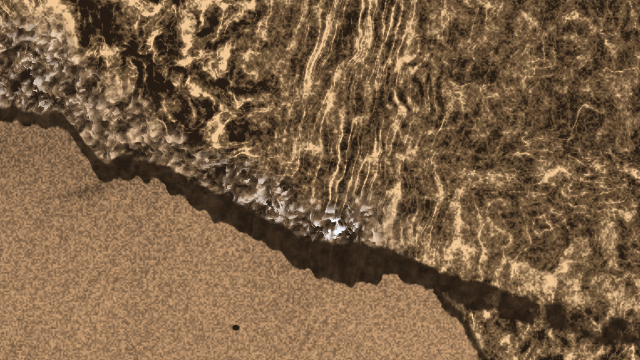
A WebGL 2 fragment shader for this texture:

```glsl
#version 300 es
precision highp float;
#define DEEP vec3(0.15, 0.11, 0.075)
#define AMBER vec3(0.44, 0.34, 0.23)
#define GLINT vec3(0.95, 0.79, 0.59)
#define SAND vec3(0.595, 0.465, 0.34)
#define FOAM vec3(0.86, 0.88, 0.93)
#define RIPPLE_CENTRE vec2(1.157, 0.745)
#define RIPPLE_FREQ 230.0
#define GRAIN_SCALE 215.0
#define STREAK_SCALE vec2(44.0, 8.0)
#define EDGE_SOFT 0.004
uniform vec2 u_resolution;
out vec4 fragColor;

float hash(vec2 p) {
  vec3 q = fract(p.xyx * vec3(0.1031, 0.1030, 0.0973));
  q += dot(q, q.yzx + 33.33);
  return fract((q.x + q.y) * q.z);
}

float noise(vec2 p) {
  vec2 i = floor(p), f = fract(p);
  f = f * f * (3.0 - 2.0 * f);
  return mix(mix(hash(i), hash(i + vec2(1, 0)), f.x),
             mix(hash(i + vec2(0, 1)), hash(i + vec2(1, 1)), f.x), f.y);
}

float fbm(vec2 p) {
  float sum = 0.0, amp = 0.5;
  for (int i = 0; i < 4; i++) {
    sum += amp * noise(p);
    p = mat2(1.6, 1.2, -1.2, 1.6) * p + 7.3;
    amp *= 0.5;
  }
  return sum / 0.9375;
}

float bell(float x, float width) { return exp(-x * x / (width * width)); }

// Web of bright folds, about 0 to 1
float web(vec2 p) {
  float coarse = 1.0 - abs(2.0 * noise(p) - 1.0), fine = 1.0 - abs(2.0 * noise(p * 2.1 + 5.0) - 1.0);
  return pow(coarse, 3.5) * (0.3 + 0.7 * noise(p * 0.9 + 31.0)) + 0.45 * pow(fine, 3.5);
}

// Height of the water front, and thickness of the shadow under it
float frontLine(float x) {
  return 0.71 - 0.35 * x + 0.035 * bell(x - 0.17, 0.07) - 0.06 * bell(x - 0.285, 0.06)
       - 0.025 * bell(x - 0.56, 0.14) - 0.075 * bell(x - 0.84, 0.17) - 0.03 * smoothstep(1.0, 1.2, x)
       + 0.04 * smoothstep(1.4, 1.78, x) + 0.016 * (noise(vec2(x * 24.0, 3.0)) - 0.5);
}

float shadowDepth(float x) {
  float jag = 0.03 * (fbm(vec2(x * 17.0, 8.0)) - 0.5) + 0.03 * (noise(vec2(x * 42.0, 2.0)) - 0.5);
  return 0.044 + 0.024 * smoothstep(0.2, 0.5, x) + 0.05 * bell(x - 0.97, 0.14) + jag;
}

vec3 ramp(float t) {
  return mix(mix(DEEP, AMBER, smoothstep(-0.05, 0.5, t)), GLINT, smoothstep(0.4, 1.05, t));
}

vec3 sandColor(vec2 p) {
  float grain = noise(p * GRAIN_SCALE) + 0.3 * noise(p * GRAIN_SCALE * 0.5) - 0.65;
  float tone = 1.0 + 0.5 * grain + 0.12 * (fbm(p * 5.0) - 0.5);
  tone += 0.09 * smoothstep(0.5, 0.0, p.y) - 0.13 * smoothstep(0.38, 0.62, p.y);
  // Drag marks, combed lines, a smudge and a pebble
  float drag = dot(p - vec2(0.27, 0.21), vec2(0.77, -0.64));
  tone += 0.05 * sin(drag * 130.0) * bell(drag, 0.05) * smoothstep(0.5, 0.3, p.y);
  vec2 comb = p - vec2(0.89, 0.06);
  tone += 0.10 * sin(dot(comb, vec2(190.0, -95.0))) * bell(length(comb), 0.075);
  tone -= 0.25 * bell(p.x - 0.25, 0.07) * bell(p.y - 0.47 - 0.15 * (p.x - 0.25), 0.018);
  return mix(SAND * tone, DEEP, smoothstep(0.013, 0.007, length((p - vec2(0.655, 0.09)) * vec2(1.0, 1.3))));
}

vec3 waterColor(vec2 p, float above) {
  vec2 warp = vec2(fbm(p * 9.0), fbm(p * 9.0 + 17.0)) - 0.5;
  float streakZone = bell(p.x - 1.0, 0.3);
  float leftZone = smoothstep(0.85, 0.65, p.x);
  float rightZone = smoothstep(1.1, 1.35, p.x);
  // Long streaks, a net of light, and dark churning cells
  vec2 s = p + warp * vec2(0.05, 0.09);
  float streak = web(vec2(s.x - 0.22 * s.y, s.y) * STREAK_SCALE);
  float folds = mix(1.0, 0.45, smoothstep(0.6, 0.4, p.y));
  float net = web(s * vec2(26.0, 23.0 * folds) + warp * 2.0);
  float light = 0.13 + 0.5 * (fbm(p * 24.0) - 0.5) + 0.05 * rightZone;
  light += mix(0.52 * net, 0.78 * streak + 0.1 * net, streakZone);
  float cells = 0.1 + 1.2 * (noise(s * 29.0 + warp * 3.0) - 0.5) + 0.85 * net + 0.9 * (fbm(p * 55.0) - 0.5);
  cells -= 0.35 * bell(p.x - 0.43 + 0.75 * (p.y - 0.77), 0.055);
  light = mix(light, cells + 0.12, 0.85 * leftZone);
  // Broken nested ripples
  vec2 r = (p - RIPPLE_CENTRE) * vec2(1.0, 0.62) + warp * 0.06;
  light += 0.32 * sin(length(r) * RIPPLE_FREQ) * bell(length(r), 0.13) * noise(p * 16.0);
  // Bright crests on the right and one tall ray
  for (int i = 0; i < 3; i++) {
    float k = float(i);
    float crest = 0.94 - 0.4 * k + 0.06 * k * (k - 1.0) - 0.16 * (p.x - 1.5) * abs(1.0 - k);
    crest += 0.13 * (fbm(vec2(p.x * 10.0, k * 9.0)) - 0.5);
    light += 0.5 * rightZone * bell(p.y - crest, 0.014) * noise(p * 30.0 + k);
  }
  light += 0.4 * bell(s.x - 0.88 - 0.32 * (s.y - 0.85), 0.014) * smoothstep(0.74, 0.88, p.y);
  // Pale rim beyond the foam, glitter below the front
  light += 0.2 * smoothstep(0.95, 1.1, p.x) * bell(above - 0.05, 0.05);
  light += 1.3 * (fbm(p * 40.0) - 0.5) * smoothstep(0.06, -0.02, above);
  light += 0.3 * (noise(p * 95.0) - 0.5) + 0.36 * (noise(p * GRAIN_SCALE) - 0.5);
  return ramp(light);
}

void main() {
  vec2 p = gl_FragCoord.xy / u_resolution.y;
  float above = p.y - frontLine(p.x) + 0.026 * (fbm(p * 30.0) - 0.5);
  float below = above + shadowDepth(p.x);
  vec3 col = waterColor(p, above);

  // Foam band, wider on the left and whitest at the middle
  float width = 0.16 + 0.15 * smoothstep(0.5, 0.15, p.x) + 0.1 * (fbm(p * 14.0) - 0.5);
  float foam = smoothstep(-0.01, 0.012, above) * smoothstep(width, width * 0.55, above) * smoothstep(1.2, 1.0, p.x);
  float froth = fbm(p * 44.0 + 2.0 * fbm(p * 26.0));
  float speck = noise(p * 95.0 + 4.0 * froth);
  float churn = 0.44 + 1.8 * (froth - 0.5) + 0.8 * (speck - 0.5);
  col = mix(col, ramp(churn) * vec3(0.95, 0.97, 1.06), 0.75 * foam);
  float sparkle = bell(length((p - vec2(0.94, 0.37)) * vec2(0.75, 1.0)), 0.06) + 0.4 * bell(p.x - 0.74, 0.16) + 0.35 * bell(p.x - 0.1, 0.14);
  col = mix(col, FOAM * 1.1, foam * min(sparkle, 1.0) * smoothstep(0.5, 0.72, 0.5 * (froth + speck)));

  // Shadow, then sand up to the slanted inlet on the right
  float shade = smoothstep(0.008, -0.006, above) * smoothstep(-0.008, 0.008, below);
  shade *= mix(1.0, smoothstep(0.25, 0.55, fbm(p * 24.0)), smoothstep(1.25, 1.5, p.x));
  col = mix(col, DEEP * (0.7 + 0.9 * fbm(p * 60.0)), 0.92 * shade);
  float inlet = 1.2 + 0.62 * (0.21 - p.y) + 0.04 * (fbm(p * 22.0) - 0.5) - p.x;
  col = mix(col, DEEP, 0.8 * bell(inlet + 0.012, 0.017) * smoothstep(0.02, -0.01, below));
  float sand = smoothstep(EDGE_SOFT, -EDGE_SOFT, below) * smoothstep(-EDGE_SOFT, EDGE_SOFT, inlet);
  fragColor = vec4(clamp(mix(col, sandColor(p), sand), 0.0, 1.0), 1.0);
}
```
